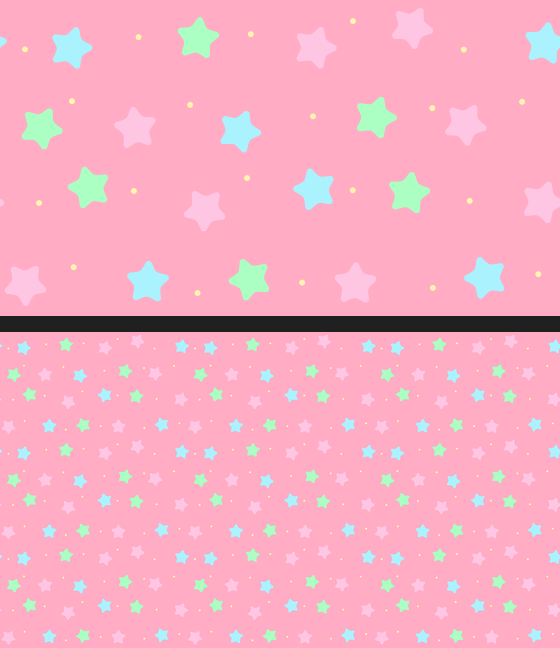
Top, the tile; bottom, the same tile 3 across and 3 down.
Reproduce this pattern procedurally as a WebGL 1 fragment shader.

```glsl
precision highp float;

uniform vec2 u_resolution;

const vec3 BACKGROUND = vec3(1.0, 0.675, 0.768);
const vec3 PALE_PINK = vec3(0.995, 0.775, 0.89);
const vec3 MINT = vec3(0.67, 1.0, 0.76);
const vec3 SKY = vec3(0.67, 0.95, 1.0);
const vec3 CREAM = vec3(1.0, 0.96, 0.68);

// Lengths are fractions of the canvas height
const vec2 GRID = vec2(5.0, 4.0);        // whole cells per tile, even row count
const float TIP_RADIUS = 0.0597;         // star skeleton, before rounding
const float VALLEY_RADIUS = 0.0297;
const float TIP_ROUNDING = 0.0093;
const float VALLEY_ROUNDING = 0.008;
const float DOT_RADIUS = 0.0093;
const float STAGGER = 0.25;              // row shift in cells
const vec2 STAR_JITTER = vec2(0.30, 0.36);
const vec2 DOT_JITTER = vec2(0.24, 0.50);
const float SEED = 3.7;

const float SECTOR = 1.256637;           // a fifth of a turn

vec2 hash22(vec2 p) {
  vec3 q = fract((p.xyx + SEED) * vec3(0.1031, 0.1030, 0.0973));
  q += dot(q, q.yzx + 33.33);
  return fract((q.xx + q.yz) * q.zy);
}

// Signed distance to a five-pointed star with soft tips and valleys
float softStar(vec2 p, float turn) {
  float angle = atan(p.y, p.x) + turn;
  angle = mod(angle, SECTOR) - 0.5 * SECTOR;
  vec2 q = length(p) * vec2(cos(angle), sin(angle));
  q.y = sqrt(q.y * q.y + VALLEY_ROUNDING * VALLEY_ROUNDING);

  vec2 valley = vec2(VALLEY_RADIUS, 0.0);
  vec2 tip = TIP_RADIUS * vec2(cos(0.5 * SECTOR), sin(0.5 * SECTOR));
  vec2 edge = tip - valley;
  vec2 w = q - valley;
  float along = clamp(dot(w, edge) / dot(edge, edge), 0.0, 1.0);
  float dist = length(w - edge * along);
  float inside = edge.x * w.y - edge.y * w.x;
  return (inside > 0.0 ? -dist : dist) - TIP_ROUNDING;
}

// Deals the colours out evenly: 4 pink, 3 mint, 3 sky in every ten cells
vec3 starColor(vec2 id) {
  float index = id.x + GRID.x * id.y;
  float deal = mod(index * 7.0 + 4.0 * floor((index + 0.5) / 10.0), 10.0);
  return deal < 3.5 ? PALE_PINK : (deal < 6.5 ? MINT : SKY);
}

float coverage(float dist) {
  float halfPixel = 0.6 / u_resolution.y;
  return 1.0 - smoothstep(-halfPixel, halfPixel, dist);
}

void main() {
  vec2 cellSize = vec2(u_resolution.x / u_resolution.y, 1.0) / GRID;
  vec2 gridPos = gl_FragCoord.xy / u_resolution * GRID;
  vec2 base = floor(gridPos);
  vec3 color = BACKGROUND;

  for (int j = -1; j <= 1; j++) {
    for (int i = -1; i <= 1; i++) {
      vec2 cell = base + vec2(float(i), float(j));
      vec2 id = mod(cell, GRID);         // wrapped, so the tile has no seam
      float shift = STAGGER * (2.0 * mod(id.y, 2.0) - 1.0);
      vec2 center = cell + 0.5 + vec2(shift, 0.0);

      // Dot, halfway between two stars of a row
      vec2 dotPos = center + vec2(0.5, 0.0)
                  + DOT_JITTER * (hash22(id + 41.0) - 0.5);
      float dotDist = length((gridPos - dotPos) * cellSize) - DOT_RADIUS;
      color = mix(color, CREAM, coverage(dotDist));

      // Star
      vec2 starPos = center + STAR_JITTER * (hash22(id) - 0.5);
      float turn = SECTOR * hash22(id + 17.0).x;
      float starDist = softStar((gridPos - starPos) * cellSize, turn);
      color = mix(color, starColor(id), coverage(starDist));
    }
  }

  gl_FragColor = vec4(color, 1.0);
}
```
